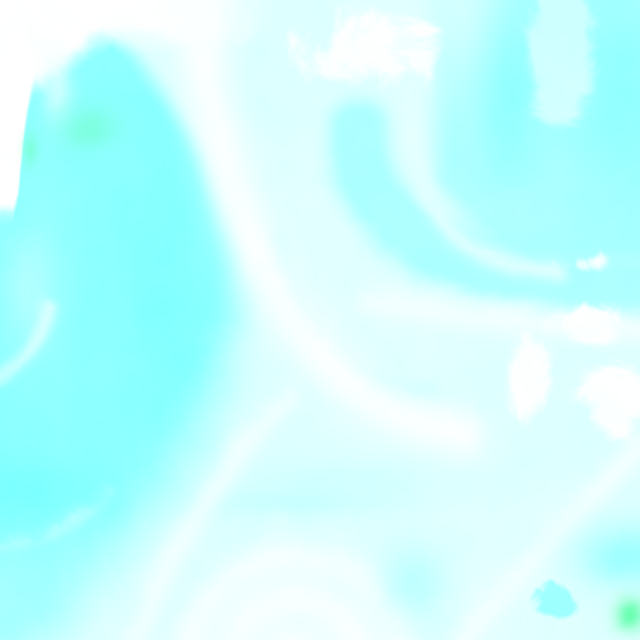
A Shadertoy shader for this texture:

```glsl
// Soft cyan and white vapour: a deep lobe at the left, pale curving ridges and ragged clouds.

// Layered, rotated sines that bend each other, roughly -1 to 1
float wisps(vec2 p) {
    float sum = 0.0, amp = 0.5;
    for (int i = 0; i < 5; i++) {
        p = mat2(0.8, -0.6, 0.6, 0.8) * p * 1.75 + 1.7;
        p += 0.6 * sin(p.yx * 0.7 + float(i));
        sum += amp * sin(p.x) * cos(p.y);
        amp *= 0.66;
    }
    return sum;
}

// Soft elliptical spot
float blob(vec2 p, vec2 center, vec2 radius) {
    vec2 d = (p - center) / radius;
    return exp(-dot(d, d));
}

// Soft stroke along a quadratic curve
float stroke(vec2 p, vec2 a, vec2 b, vec2 c, float width) {
    float nearest = 10.0;
    vec2 from = a;
    for (int i = 1; i <= 14; i++) {
        float t = float(i) / 14.0;
        vec2 to = mix(mix(a, b, t), mix(b, c, t), t);
        vec2 along = to - from, rel = p - from;
        float h = clamp(dot(rel, along) / dot(along, along), 0.0, 1.0);
        nearest = min(nearest, length(rel - along * h));
        from = to;
    }
    return exp(-nearest * nearest / (width * width));
}

void mainImage(out vec4 fragColor, in vec2 fragCoord) {
    vec2 uv = fragCoord / iResolution.xy;
    vec2 p = vec2(uv.x, 1.0 - uv.y); // y grows downward
    float broad = wisps(p * vec2(5.0, 3.5));
    float fine = wisps(p * 17.0 + 4.0);
    p += 0.006 * vec2(broad, fine);

    // Red level: low is cyan, high is white
    float red = 0.875 + 0.02 * broad;

    // Cyan basin at the upper right with darker and paler columns
    float basin = smoothstep(0.65, 0.71, p.x - 0.9 * max(p.y - 0.28, 0.0)) * smoothstep(0.46, 0.38, p.y);
    float basinRed = 0.69 - 0.12 * blob(p, vec2(0.79, 0.14), vec2(0.05, 0.14))
                   - 0.11 * blob(p, vec2(0.97, 0.17), vec2(0.09, 0.17))
                   + 0.15 * blob(p, vec2(0.72, 0.0), vec2(0.07, 0.13));
    float column = blob(p, vec2(0.87, 0.08), vec2(0.055, 0.13)) + 0.25 * fine;
    basinRed = mix(basinRed, 0.82, smoothstep(0.25, 0.65, column));
    red = mix(red, basinRed + 0.03 * broad, basin);

    // Cyan current below the basin and thin bands
    float current = stroke(p, vec2(0.56, 0.2), vec2(0.55, 0.43), vec2(1.02, 0.455), 0.052);
    red = mix(red, 0.68, smoothstep(0.1, 0.8, current + 0.12 * broad));
    red = mix(red, 0.78, 0.7 * stroke(p, vec2(0.43, 0.38), vec2(0.49, 0.6), vec2(0.67, 0.615), 0.018));
    red = mix(red, 0.77, 0.8 * blob(p, vec2(0.46, 0.785), vec2(0.16, 0.025)));
    red = mix(red, 0.80, 0.7 * blob(p, vec2(0.53, 0.75), vec2(0.14, 0.03)));

    // Deep lobe at the left: crisp above, diffuse below
    float dy = p.y - 0.5;
    float lobeEdge = 0.4 - 0.9 * dy * dy - 0.12 * max(dy, 0.0) - 0.05 * max(-dy, 0.0);
    float soft = mix(0.045, 0.14, smoothstep(0.3, 0.75, p.y));
    float lobe = smoothstep(-0.3 * soft, soft, lobeEdge - p.x);
    float lobeRed = 0.555 + 0.11 * smoothstep(0.74, 0.96, p.y) + 0.03 * broad
                  - 0.04 * blob(p, vec2(0.24, 0.5), vec2(0.09, 0.25))
                  - 0.06 * blob(p, vec2(0.04, 0.77), vec2(0.11, 0.05))
                  + 0.11 * blob(p, vec2(0.05, 0.46), vec2(0.05, 0.09));
    lobeRed += 0.2 * stroke(p, vec2(0.08, 0.48), vec2(0.07, 0.54), vec2(0.0, 0.59), 0.013);
    lobeRed += 0.09 * stroke(p, vec2(0.17, 0.77), vec2(0.11, 0.84), vec2(0.0, 0.85), 0.013) * (1.0 + fine);
    red = mix(red, lobeRed, lobe);

    // White cap and ragged shoulder above the lobe
    float capEdge = 0.065 + 0.07 * smoothstep(0.16, 0.06, p.x)
                  + 0.2 * smoothstep(0.055, 0.02, p.x) + 0.015 * fine;
    float cap = smoothstep(0.02, -0.025, p.y - capEdge) * smoothstep(0.46, 0.28, p.x);
    red = mix(red, 1.0, cap);
    red = mix(red, 0.86, 0.8 * blob(p, vec2(0.09, 0.14), vec2(0.022, 0.045)));

    // Pale dome with faint inner shells
    float dome = length((p - vec2(0.46, 1.03)) / vec2(0.19, 0.18));
    red = mix(red, 0.955 + 0.015 * sin(dome * 15.0), smoothstep(1.2, 0.82, dome));

    // White ridges
    red = mix(red, 0.985, 0.95 * stroke(p, vec2(0.29, -0.05), vec2(0.38, 0.62), vec2(0.72, 0.68), 0.04));
    red = mix(red, 0.95, 0.8 * stroke(p, vec2(0.45, 0.62), vec2(0.32, 0.74), vec2(0.21, 1.0), 0.021));
    red = mix(red, 0.89, 0.85 * stroke(p, vec2(0.64, 0.13), vec2(0.63, 0.41), vec2(0.87, 0.425), 0.017));
    red = mix(red, 0.96, 0.8 * stroke(p, vec2(0.58, 0.47), vec2(0.72, 0.50), vec2(1.0, 0.515), 0.024));
    red = mix(red, 0.96, 0.8 * stroke(p, vec2(1.0, 0.7), vec2(0.86, 0.84), vec2(0.73, 1.0), 0.022));

    // Cyan pools at the lower right
    red = mix(red, 0.73, 0.85 * blob(p, vec2(0.65, 0.91), vec2(0.05, 0.06)));
    red = mix(red, 0.60, 0.9 * blob(p, vec2(0.98, 0.87), vec2(0.075, 0.05)));
    red = mix(red, 0.62, smoothstep(0.5, 0.8, blob(p, vec2(0.87, 0.945), vec2(0.05, 0.03)) + 0.35 * fine));

    // Ragged white clouds
    float clouds = 0.75 * blob(p, vec2(0.56, 0.085), vec2(0.11, 0.085))
                 + 0.7 * blob(p, vec2(0.67, 0.08), vec2(0.03, 0.05))
                 + blob(p, vec2(0.83, 0.58), vec2(0.045, 0.07))
                 + blob(p, vec2(0.96, 0.63), vec2(0.06))
                 + blob(p, vec2(0.92, 0.51), vec2(0.05, 0.035))
                 + 0.8 * blob(p, vec2(0.91, 0.41), vec2(0.05, 0.02));
    red = mix(red, 0.99, smoothstep(0.35, 0.75, clouds + 0.35 * fine));
    red += 0.012 * fine;

    // Faint green stains
    float green = 0.4 * blob(p, vec2(0.14, 0.2), vec2(0.04, 0.03))
                + 0.45 * blob(p, vec2(0.05, 0.235), vec2(0.012, 0.025))
                + blob(p, vec2(0.985, 0.96), vec2(0.023));
    vec3 color = mix(vec3(red, 1.0, 1.0), vec3(0.42, 1.0, 0.7), min(green, 1.0));
    fragColor = vec4(clamp(color, 0.0, 1.0), 1.0);
}
```
